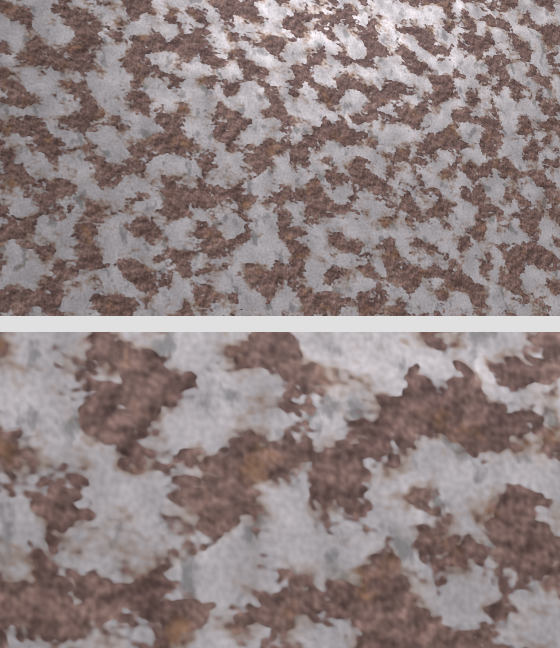
Top, the full canvas; bottom, a detail of the centre.
Reproduce this texture procedurally as a Shadertoy shader.

```glsl
// Weathered metal sheet with ragged rust patches, seen at a slight angle.
// Warped gradient-noise fbm splits rust from bare metal; finer noise adds
// stains, soot, relief and chipped edges, and a broad gloss lights the top.

const vec3 METAL      = vec3(0.622, 0.603, 0.618);
const vec3 RUST_DARK  = vec3(0.345, 0.268, 0.258);
const vec3 RUST_LIGHT = vec3(0.500, 0.408, 0.385);
const vec3 STAIN      = vec3(0.500, 0.415, 0.365);
const vec3 OCHRE      = vec3(0.530, 0.390, 0.275);
const vec3 SOOT       = vec3(0.400, 0.395, 0.400);

const vec2  PATCH_FREQ  = vec2(8.8, 10.4);  // patches per canvas height
const vec2  TILT        = vec2(0.13, 0.10); // how fast the sheet recedes
const float RUST_LEVEL  = 0.06;             // higher means less rust
const float EDGE_WIDTH  = 0.075;
const float RELIEF      = 0.42;
const vec2  GLOSS_AT    = vec2(1.08, 1.04);
const vec2  GLOSS_SIZE  = vec2(0.62, 0.42);

vec2 gradientAt(vec2 cell) {
    vec3 h = fract(cell.xyx * vec3(0.1031, 0.1030, 0.0973));
    h += dot(h, h.yzx + 33.33);
    float angle = 6.2832 * fract((h.x + h.y) * h.z);
    return vec2(cos(angle), sin(angle));
}

// Gradient noise, roughly -0.7 to 0.7.
float noise(vec2 p) {
    vec2 i = floor(p), f = p - i;
    vec2 u = f * f * f * (f * (f * 6.0 - 15.0) + 10.0);
    vec2 e = vec2(1.0, 0.0);
    float a = dot(gradientAt(i), f);
    float b = dot(gradientAt(i + e.xy), f - e.xy);
    float c = dot(gradientAt(i + e.yx), f - e.yx);
    float d = dot(gradientAt(i + e.xx), f - e.xx);
    return mix(mix(a, b, u.x), mix(c, d, u.x), u.y);
}

float fbm(vec2 p, int octaves) {
    float sum = 0.0, amp = 1.0;
    for (int i = 0; i < octaves; i++) {
        sum += amp * noise(p);
        p = mat2(1.6, 1.2, -1.2, 1.6) * p + 17.3;
        amp *= 0.5;
    }
    return sum;
}

// Positive inside rust, negative on bare metal.
float rustField(vec2 q) {
    vec2 p = q * PATCH_FREQ + 31.0;
    p += 0.30 * vec2(noise(p * 1.3 + 5.2), noise(p * 1.3 + 41.7));
    float smear = noise(q * vec2(22.0, 58.0) + 9.0);
    float chips = noise(q * vec2(70.0, 95.0) + 3.0);
    return fbm(p, 4) + 0.20 * smear + 0.22 * chips - RUST_LEVEL;
}

float rustHeight(vec2 q) {
    return fbm(q * 30.0 + 70.0, 3);
}

void mainImage(out vec4 fragColor, in vec2 fragCoord) {
    // Perspective: features shrink to the right and the top.
    vec2 p = fragCoord / iResolution.y;
    vec2 q = p / (1.0 - dot(p, TILT));

    float field = rustField(q);
    float rust = smoothstep(-EDGE_WIDTH, EDGE_WIDTH, field);
    float grain = noise(q * 105.0 + 13.0);
    float cloud = fbm(q * 11.0 + 120.0, 4);
    float tint = fbm(q * 15.0 + 210.0, 4);

    // Bare metal: cloudy sheen, brown halos by the rust, sooty smudges.
    vec3 metal = METAL * (1.0 + 0.12 * cloud + 0.10 * grain);
    float halo = smoothstep(-0.40, 0.0, field) * smoothstep(-0.30, 0.45, tint);
    metal = mix(metal, STAIN, 0.75 * halo);
    float smudge = fbm(q * vec2(20.0, 16.0) + 160.0, 4);
    metal = mix(metal, SOOT, 0.65 * smoothstep(0.20, 0.65, smudge));

    // Rust: mottled browns with ochre spots and a lit rough surface.
    float slope = rustHeight(q) - rustHeight(q + vec2(-0.004, 0.009));
    float tone = 0.5 + 0.55 * cloud + 0.60 * grain;
    vec3 rusty = mix(RUST_DARK, RUST_LIGHT, clamp(tone, 0.0, 1.0));
    rusty = mix(rusty, OCHRE, 0.45 * smoothstep(0.2, 0.7, tint));
    rusty *= 1.0 + RELIEF * clamp(slope, -0.7, 0.7);

    // Broad gloss from above, stronger on metal, with a dim left side.
    vec2 g = (p - GLOSS_AT) / GLOSS_SIZE;
    float gloss = exp(-dot(g, g));
    float ambient = 0.93 + 0.08 * smoothstep(0.0, 0.8, p.x);
    metal *= ambient + 0.46 * gloss * (1.0 + 0.6 * cloud);
    rusty = rusty * ambient + vec3(0.075, 0.073, 0.082) * gloss;

    // Thin shadow just outside the raised rust edge.
    float rim = smoothstep(-0.14, -0.03, field) * (1.0 - rust);
    metal *= 1.0 - 0.08 * rim;

    fragColor = vec4(clamp(mix(metal, rusty, rust), 0.0, 1.0), 1.0);
}
```
